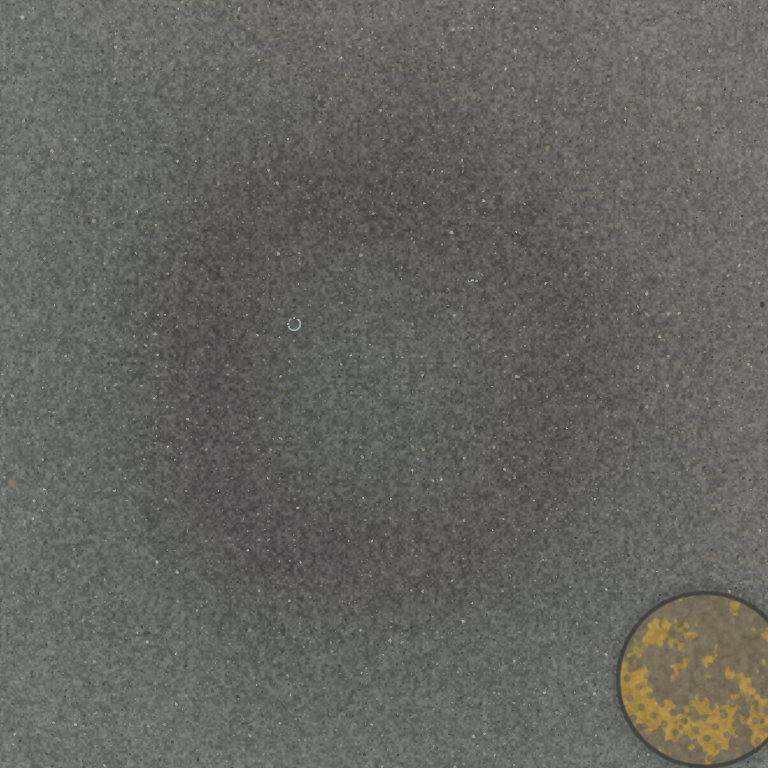
This texture is drawn by a three.js fragment shader. Its source:

```glsl
// Draws worn grey asphalt with pale grit, chalk marks and a yellow painted round cover.
varying vec2 vUv;

const vec3 ASPHALT_COOL = vec3(0.975, 1.015, 0.985);
const vec3 ASPHALT_WARM = vec3(1.02, 1.01, 0.94);
const vec3 RING_TINT = vec3(1.02, 0.985, 0.99);
const vec3 GRIT = vec3(0.68, 0.66, 0.58);
const vec3 PIT = vec3(0.21, 0.21, 0.20);
const vec3 TAN = vec3(0.62, 0.51, 0.33);
const vec3 CHALK = vec3(0.60, 0.76, 0.75);
const vec3 PAINT = vec3(0.68, 0.55, 0.27);
const vec3 WORN_METAL = vec3(0.46, 0.43, 0.35);
const vec2 COVER_CENTER = vec2(0.918, 0.115);
const float COVER_RADIUS = 0.112;

float hash(vec2 p) {
  vec3 q = fract(vec3(p.xyx) * 0.1031);
  q += dot(q, q.yzx + 33.33);
  return fract((q.x + q.y) * q.z);
}

vec2 hash2(vec2 p) {
  return vec2(hash(p + 17.3), hash(p + 71.9));
}

float noise(vec2 p) {
  vec2 i = floor(p);
  vec2 f = fract(p);
  f = f * f * (3.0 - 2.0 * f);
  float low = mix(hash(i), hash(i + vec2(1.0, 0.0)), f.x);
  float high = mix(hash(i + vec2(0.0, 1.0)), hash(i + vec2(1.0, 1.0)), f.x);
  return mix(low, high, f.y);
}

float fbm(vec2 p) {
  float sum = 0.0;
  float gain = 0.5;
  for (int i = 0; i < 5; i++) {
    sum += gain * noise(p);
    p = mat2(1.6, 1.2, -1.2, 1.6) * p + 9.7;
    gain *= 0.5;
  }
  return sum;
}

// Scattered irregular chips: one possible chip per cell, with random strength.
float chips(vec2 p, float cells, float density, float radius) {
  vec2 q = p * cells;
  vec2 id = floor(q);
  vec2 d = fract(q) - mix(vec2(0.3), vec2(0.7), hash2(id));
  float angle = 6.2832 * hash(id + 5.1);
  d = mat2(cos(angle), sin(angle), -sin(angle), cos(angle)) * d;
  d.x *= mix(0.8, 1.5, hash(id + 8.6));
  float size = radius * mix(0.6, 1.2, hash(id + 2.4));
  float edge = length(d) + radius * 0.7 * (noise(q * 1.5 / radius) - 0.5);
  float strength = mix(0.25, 1.0, pow(hash(id + 43.0), 2.0));
  return step(hash(id), density) * strength * (1.0 - smoothstep(size * 0.55, size * 1.2, edge));
}

// Broken chalk arc; reach is the half angle it covers.
float chalkArc(vec2 p, float radius, float reach) {
  float angle = atan(p.y, p.x);
  float line = 1.0 - smoothstep(0.0006, 0.0019, abs(length(p) - radius));
  float gaps = smoothstep(0.3, 0.55, noise(p * 420.0));
  return line * gaps * (1.0 - smoothstep(reach - 0.1, reach, abs(angle)));
}

vec3 asphalt(vec2 p) {
  // Broad shading: a dark ring around the middle, paler corners.
  float d = distance(p, vec2(0.49, 0.5)) + 0.07 * (fbm(p * 4.0) - 0.5);
  float ring = exp(-pow((d - 0.24) / 0.09, 2.0)) * mix(0.6, 1.2, noise(p * 3.0 + 4.0));
  float shade = 0.374 + 0.06 * smoothstep(0.25, 0.62, d) - 0.034 * ring;
  shade += 0.03 * (fbm(p * 9.0 + 3.0) - 0.48);
  vec3 tint = mix(ASPHALT_COOL, ASPHALT_WARM, smoothstep(0.5, 1.6, p.x + p.y));
  tint = mix(tint, RING_TINT, 0.8 * clamp(ring, 0.0, 1.0));

  // Fine stone grain, then pits and grit.
  float grain = 0.10 * (noise(p * 330.0) - 0.5) + 0.09 * (noise(p * 190.0 + 31.0) - 0.5);
  vec3 color = tint * (shade + grain);
  color = mix(color, PIT, 0.6 * chips(p + 0.37, 120.0, 0.25, 0.24));
  color = mix(color, GRIT, 0.55 * chips(p, 150.0, 0.22, 0.24));
  color = mix(color, GRIT * 1.1, 0.8 * chips(p + 0.71, 75.0, 0.16, 0.16));

  // Rare stains.
  color = mix(color, TAN, chips(p + 0.13, 9.0, 0.12, 0.045));
  return mix(color, PIT, chips(p + 0.59, 8.0, 0.08, 0.045));
}

vec3 cover(vec2 p) {
  vec2 local = p - COVER_CENTER;
  float wear = fbm(p * 28.0) + 0.25 * (noise(p * 150.0) - 0.5) - 0.9 * local.x - 0.5 * local.y;
  float paint = smoothstep(0.44, 0.56, wear);
  vec2 lattice = fract(mat2(0.8, 0.6, -0.6, 0.8) * p * 54.0) - 0.5;
  float studs = 1.0 - smoothstep(0.18, 0.32, length(lattice));
  studs *= 1.0 - smoothstep(-0.03, 0.03, local.y + 0.3 * local.x);
  vec3 color = mix(WORN_METAL, PAINT, 0.85 * paint * (1.0 - 0.75 * studs));
  return color * (0.82 + 0.36 * fbm(p * 130.0));
}

void main() {
  vec2 p = vUv;
  vec3 color = asphalt(p);
  color = mix(color, CHALK, 0.85 * chalkArc(p - vec2(0.383, 0.578), 0.008, 3.2));
  color = mix(color, CHALK, 0.8 * chalkArc(p.yx - vec2(0.614, 0.616), 0.021, 0.35));

  // Cover, dark seam and the dusty collar around it.
  float rim = distance(p, COVER_CENTER) - COVER_RADIUS;
  color *= 1.0 - 0.10 * (1.0 - smoothstep(0.004, 0.025, abs(rim)));
  color = mix(color, cover(p), 1.0 - smoothstep(-0.0015, 0.0015, rim));
  float seam = 1.0 - smoothstep(0.001, 0.0045, abs(rim - 0.001));
  color = mix(color, PIT * 1.1, 0.8 * seam);
  gl_FragColor = vec4(color, 1.0);
}
```
